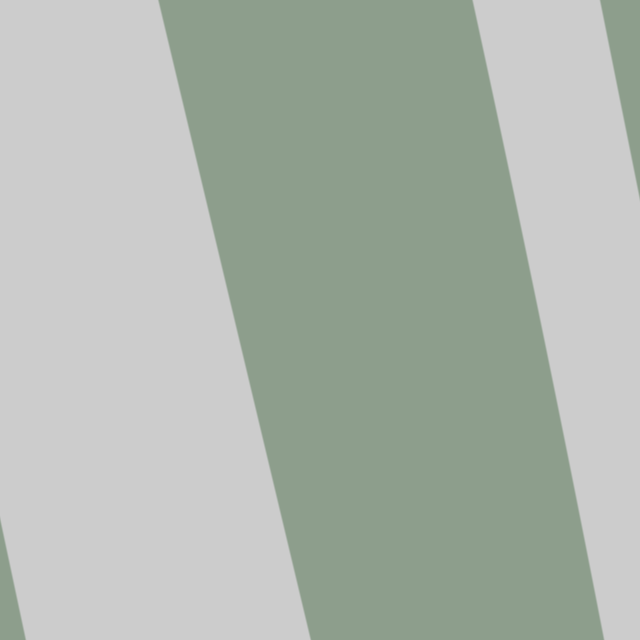
Give the GLSL for this pattern, as a WebGL 2 fragment shader.

```glsl
#version 300 es
precision highp float;

uniform vec2 u_resolution;
out vec4 fragColor;

const vec3 GREY = vec3(0.80, 0.80, 0.80);
const vec3 GREEN = vec3(0.553, 0.62, 0.55);

// Stripe edges from left to right, in canvas widths
const int EDGE_COUNT = 4;
const float EDGE_TOP[EDGE_COUNT] = float[](-0.172, 0.2474, 0.7383, 0.9375);
const float EDGE_BOTTOM[EDGE_COUNT] = float[](0.0404, 0.4857, 0.944, 1.138);
const float EDGE_BOW[EDGE_COUNT] = float[](0.0, 0.0, 0.003, 0.0);
const float EDGE_SOFTNESS = 0.002;

// Signed distance to a slanted, slightly bowed edge; positive on its right
float edgeDistance(vec2 uv, float top, float bottom, float bow) {
    float edgeX = mix(bottom, top, uv.y) + bow * 4.0 * uv.y * (1.0 - uv.y);
    float slope = top - bottom;
    return (uv.x - edgeX) / sqrt(1.0 + slope * slope);
}

void main() {
    vec2 uv = gl_FragCoord.xy / u_resolution;
    float softness = max(EDGE_SOFTNESS, 0.75 / u_resolution.x);

    // Each edge crossed swaps green and grey
    float green = 1.0;
    for (int i = 0; i < EDGE_COUNT; i++) {
        float d = edgeDistance(uv, EDGE_TOP[i], EDGE_BOTTOM[i], EDGE_BOW[i]);
        green = mix(green, 1.0 - green, smoothstep(-softness, softness, d));
    }

    fragColor = vec4(mix(GREY, GREEN, green), 1.0);
}
```
